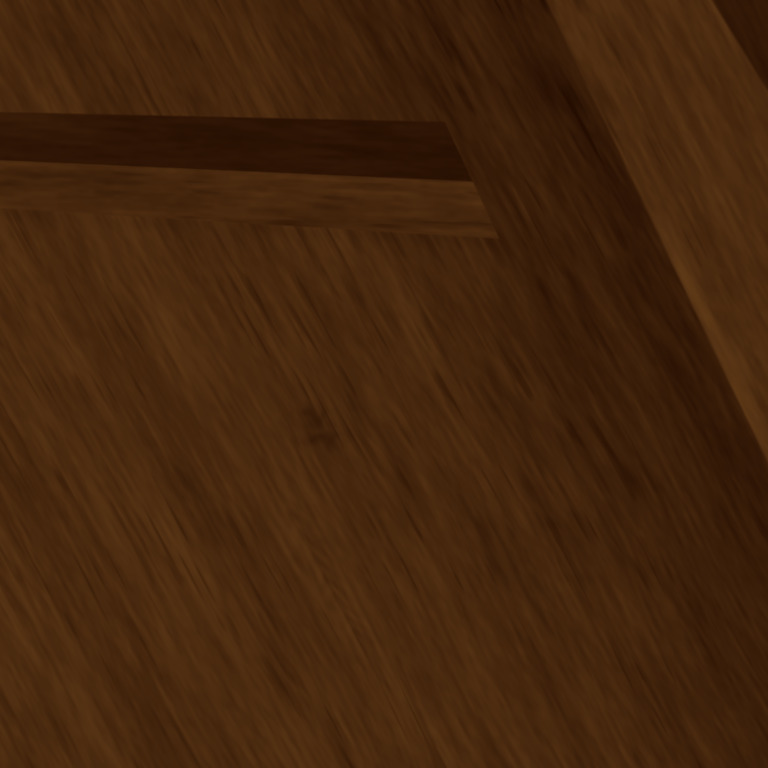
Write a WebGL 1 fragment shader that draws this texture.

```glsl
precision highp float;

uniform vec2 u_resolution;

const vec3 DARK_WOOD = vec3(0.145, 0.055, 0.004);
const vec3 LIGHT_WOOD = vec3(0.345, 0.205, 0.080);
const float GRAIN_SLOPE = 0.54;     // sideways drift of the panel grain
const float BEAM_SLOPE = 0.48;
const float BEAM_TOP_X = 0.71;
const float CORNER_TOP_X = 0.927;
const float CORNER_SLOPE = 0.62;
const float SLOT_END_X = 0.579;
const float SLOT_END_SLOPE = 0.47;
const float FINE_STRENGTH = 0.20;
const float MOTTLE_STRENGTH = 0.10;
const vec2 KNOT = vec2(0.414, 0.443);

float hash(vec2 p) {
  p = fract(p * vec2(0.1317, 0.1713));
  p += dot(p, p.yx + 23.17);
  return fract((p.x + p.y) * p.x * 17.31);
}

float noise(vec2 p) {
  vec2 cell = floor(p);
  vec2 f = fract(p);
  f = f * f * (3.0 - 2.0 * f);
  return mix(mix(hash(cell), hash(cell + vec2(1.0, 0.0)), f.x),
             mix(hash(cell + vec2(0.0, 1.0)), hash(cell + 1.0), f.x), f.y);
}

// Signed streak pattern; x runs across the fibres, y along them
float grain(vec2 p, float seed) {
  p += seed;
  float sum = 0.0;
  float weight = 0.31;
  vec2 frequency = vec2(13.0, 1.8);
  for (int i = 0; i < 5; i++) {
    sum += weight * (noise(p * frequency) - 0.5);
    frequency *= vec2(2.0, 2.05);
    weight *= 0.98;
  }
  return sum;
}

// Thin fibres with a little speckle
float fineGrain(vec2 p) {
  float fibres = noise(p * vec2(155.0, 19.0) + 5.0) - 0.5;
  float speckle = noise(p * vec2(205.0, 85.0) + 11.0) - 0.5;
  return FINE_STRENGTH * fibres + MOTTLE_STRENGTH * speckle;
}

// Short dark pores lying along the fibres
float pores(vec2 p) {
  float speck = noise(p * vec2(150.0, 16.0) + 7.0);
  float cluster = noise(p * vec2(9.0, 2.5) + 31.0);
  return smoothstep(0.68, 0.95, speck) * smoothstep(0.25, 0.75, cluster);
}

float band(float x, float center, float width) {
  float d = (x - center) / width;
  return exp(-d * d);
}

float inside(float d, float soft) {
  return smoothstep(-soft, soft, d);
}

float panelTone(vec2 uv, float fromBeam) {
  float bend = 0.022 * (noise(uv * vec2(5.0, 3.0)) - 0.5);
  vec2 toKnot = uv - KNOT;
  bend += 0.12 * toKnot.x * exp(-dot(toKnot, toKnot) * 260.0);
  vec2 fibre = vec2(uv.x + GRAIN_SLOPE * uv.y + bend, uv.y);

  // Broad shading toward the beam and the upper edge
  float tone = mix(0.47, 0.73, smoothstep(0.08, 0.60, fromBeam));
  tone -= 0.05 * smoothstep(0.7, 0.9, uv.y);
  tone -= 0.15 * band(fromBeam, 0.02, 0.07);
  tone += 0.11 * band(fromBeam, 0.125, 0.022) * smoothstep(0.3, 0.95, uv.y);
  tone -= 0.06 * band(fromBeam, 0.175, 0.02);
  tone += 0.06 * band(fromBeam, 0.26, 0.025) * (1.0 - smoothstep(0.6, 0.8, uv.y));
  tone += 0.45 * grain(fibre, 3.0) + fineGrain(fibre) - 0.18 * pores(fibre);

  // Knot made of two small smudges
  vec2 k = toKnot + 0.02 * (vec2(noise(uv * 70.0), noise(uv * 70.0 + 9.0)) - 0.5);
  float upper = length((k - vec2(-0.006, 0.016)) * vec2(1.0, 1.8));
  float lower = length((k - vec2(0.010, -0.012)) * vec2(1.0, 1.8));
  tone -= 0.27 * (band(upper, 0.0, 0.02) + band(lower, 0.0, 0.02));

  // Feathered figure below the knot
  float figure = band(fibre.x, 0.555, 0.018) * band(uv.y, 0.25, 0.10);
  float feather = sin(uv.y * 230.0 + abs(fibre.x - 0.555) * 330.0 + 5.0 * noise(uv * 24.0));
  return tone + figure * (0.06 * feather - 0.07);
}

void main() {
  vec2 uv = gl_FragCoord.xy / u_resolution;
  float soft = 0.0018;
  float down = 1.0 - uv.y;
  float wobble = 0.008 * (noise(vec2(uv.y * 7.0, 2.0)) - 0.5);
  float fromBeam = BEAM_TOP_X + BEAM_SLOPE * down + wobble - uv.x;
  float tone = panelTone(uv, fromBeam);

  // Recess and its lit ledge
  float slotTop = 0.854 - 0.022 * uv.x;
  float ledgeTop = 0.791 - 0.045 * uv.x;
  float ledgeBottom = 0.729 - 0.061 * uv.x;
  float endX = SLOT_END_X + SLOT_END_SLOPE * (0.841 - uv.y);
  float ends = inside(endX - uv.x, soft);
  vec2 levelFibre = vec2(uv.y + 0.04 * uv.x, uv.x);
  float levelGrain = grain(levelFibre, 17.0);
  float levelFine = fineGrain(levelFibre);

  float slotTone = 0.14 + 0.26 * levelGrain + 0.5 * levelFine;
  slotTone += 0.08 * (1.0 - smoothstep(0.0, 0.35, uv.x));
  float ledgeTone = 0.64 + 0.42 * levelGrain + levelFine - 0.15 * pores(levelFibre);
  ledgeTone += 0.12 * band(uv.y, ledgeTop - 0.004, 0.005);
  float slotMask = ends * inside(slotTop - uv.y, soft) * inside(uv.y - ledgeTop, soft);
  float ledgeMask = ends * inside(ledgeTop - uv.y, soft) * inside(uv.y - ledgeBottom, soft);
  tone -= 0.06 * ends * band(uv.y, ledgeBottom - 0.006, 0.010);
  tone = mix(tone, slotTone, slotMask);
  tone = mix(tone, ledgeTone, ledgeMask);

  // Bright diagonal beam
  vec2 beamFibre = vec2(uv.x + 0.5 * uv.y, uv.y);
  float beamTone = 0.71 + 0.36 * grain(beamFibre, 41.0);
  beamTone += fineGrain(beamFibre) - 0.15 * pores(beamFibre);
  beamTone += 0.22 * band(fromBeam, -0.008, 0.012) * (1.0 - smoothstep(0.6, 0.9, uv.y));
  tone = mix(tone, beamTone, inside(-fromBeam, 0.003));

  // Dark upper corner
  float corner = uv.x - CORNER_TOP_X - CORNER_SLOPE * down;
  float cornerTone = 0.30 + 0.3 * grain(beamFibre, 59.0) + 0.6 * fineGrain(beamFibre);
  tone = mix(tone, cornerTone, inside(corner, 0.003));

  gl_FragColor = vec4(mix(DARK_WOOD, LIGHT_WOOD, clamp(tone, 0.0, 1.15)), 1.0);
}
```
